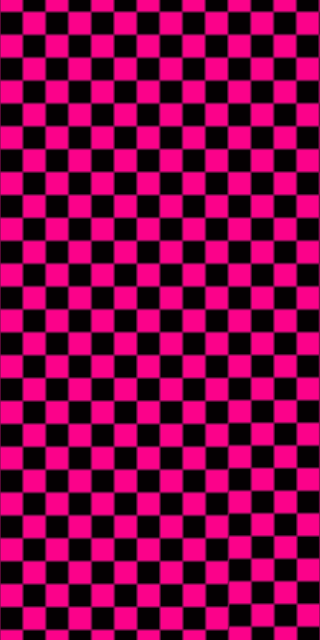
This pattern is drawn by a WebGL 1 fragment shader. Its source:

```glsl
precision highp float;

uniform vec2 u_resolution;

const vec3 INK = vec3(0.015, 0.0, 0.008);
const vec3 PINK = vec3(0.985, 0.008, 0.54);
const vec3 EDGE_TINT = vec3(0.0, 0.04, 0.03);

// Alternates between +1 and -1 per unit, with linear ramps through zero
float softSquareWave(float t, float halfRamp) {
  float f = fract(t);
  float side = mod(floor(t), 2.0) < 0.5 ? 1.0 : -1.0;
  return side * clamp(min(f, 1.0 - f) / halfRamp, 0.0, 1.0);
}

// Maps a point (x right, y down, in canvas widths) to column and row
vec2 gridCoords(vec2 p, float seamColumn, float halfRamp) {
  float column = p.x * (14.04 - 0.02 * p.y);
  float row = p.y * 13.98 + 0.483;

  // Columns right of the seam creep upward toward the bottom
  float pastSeam = smoothstep(-halfRamp, halfRamp, column - seamColumn);
  row += pastSeam * 0.156 * max(p.y - 1.04, 0.0);
  return vec2(column, row);
}

// Blends the two inks, with a slightly muted tone along the edges
vec3 checkerColor(float coverage) {
  float edge = 4.0 * coverage * (1.0 - coverage);
  return mix(INK, PINK, coverage) + EDGE_TINT * edge;
}

void main() {
  vec2 p = vec2(gl_FragCoord.x, u_resolution.y - gl_FragCoord.y) / u_resolution.x;

  // Soft edge in cell units, never thinner than one pixel
  float halfRamp = max(0.064, 7.0 / u_resolution.x);

  vec2 grid = gridCoords(p, 10.0, halfRamp);
  float checker = softSquareWave(grid.x, halfRamp) * softSquareWave(grid.y, halfRamp);

  gl_FragColor = vec4(checkerColor(0.5 + 0.5 * checker), 1.0);
}
```
